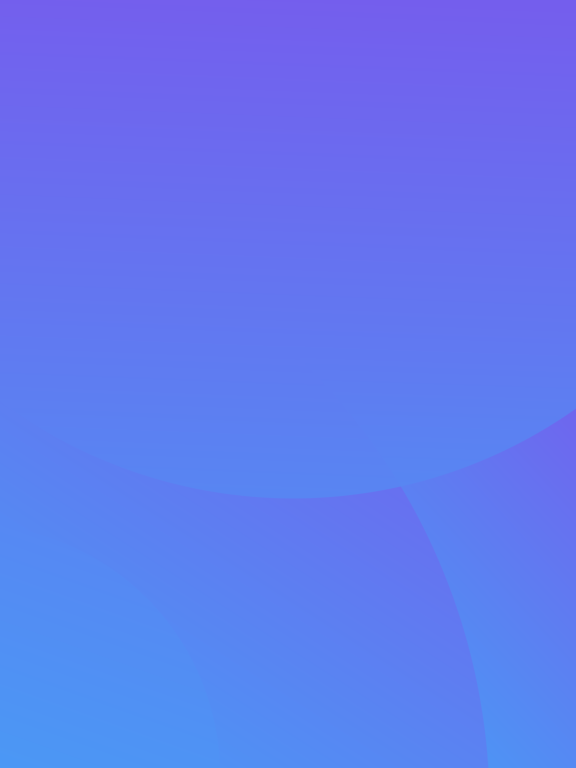
Write a Shadertoy shader that draws this background.

```glsl
const vec3 BLUE = vec3(0.290, 0.600, 0.960);
const vec3 VIOLET = vec3(0.455, 0.370, 0.930);

// Antialiased coverage of a disc
float disc(vec2 p, vec2 center, float radius, float pixel) {
    return 1.0 - smoothstep(-pixel, pixel, length(p - center) - radius);
}

// Linear tint: value at an anchor point plus a slope along x and y
float ramp(vec2 p, vec2 anchor, float value, vec2 slope) {
    return value + dot(p - anchor, slope);
}

void mainImage(out vec4 fragColor, in vec2 fragCoord) {
    // Canvas width is one unit
    vec2 p = fragCoord / iResolution.x;
    float pixel = 0.8 / iResolution.x;

    // Disc masks
    float wide = disc(p, vec2(-0.236, -0.069), 1.086, pixel);
    float corner = disc(p, vec2(-0.052, -0.012), 0.434, pixel);
    float dome = disc(p, vec2(0.509, 1.319), 0.851, pixel);

    // Tint of each layer, from blue (0) to violet (1)
    float backTint = ramp(p, vec2(1.0, 0.465), 0.72, vec2(1.08, 0.98));
    float wideTint = ramp(p, vec2(0.521, 0.457), 0.58, vec2(0.52, 0.81));
    float cornerTint = ramp(p, vec2(0.0), 0.02, vec2(0.22, 0.62));
    float domeTint = ramp(p, vec2(0.5, 1.333), 1.0, vec2(0.03, 0.77));

    // Faint trace of the wide disc through the dome
    float trace = 1.0 - smoothstep(0.48, 0.76, p.y);
    domeTint -= 0.03 * trace * (1.0 - wide);

    // Stack the layers
    float tint = mix(backTint, wideTint, wide);
    tint = mix(tint, cornerTint, corner);
    tint = mix(tint, domeTint, dome);

    fragColor = vec4(mix(BLUE, VIOLET, clamp(tint, 0.0, 1.0)), 1.0);
}
```
